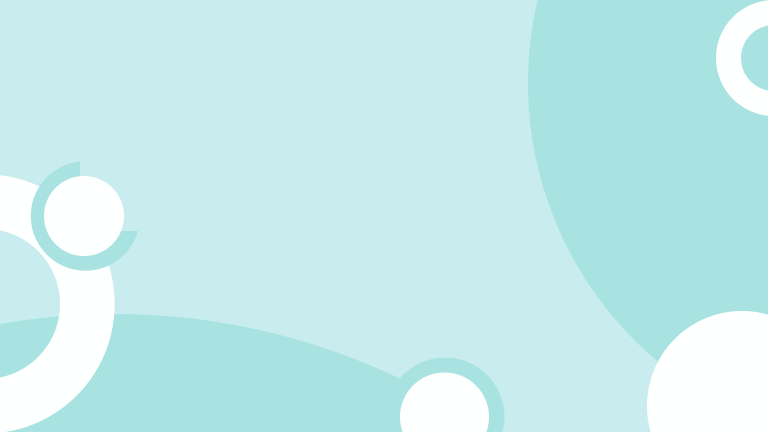
Give the GLSL for this background, as a WebGL 2 fragment shader.

```glsl
#version 300 es
precision highp float;
// Flat pastel backdrop of overlapping discs and rings in aqua and white.
// Each shape is a signed distance in units of the canvas height,
// painted back to front with an edge one pixel wide.

uniform vec2 u_resolution;
out vec4 fragColor;

const vec3 PALE_AQUA = vec3(0.790, 0.930, 0.938);
const vec3 AQUA = vec3(0.660, 0.892, 0.882);
const vec3 WHITE = vec3(0.998, 1.0, 1.0);

float disc(vec2 p, vec2 center, float radius) {
    return length(p - center) - radius;
}

float ring(vec2 p, vec2 center, float outer, float inner) {
    float d = length(p - center);
    return max(d - outer, inner - d);
}

// Negative in the quadrant above and to the right of the corner.
float upperRightQuadrant(vec2 p, vec2 corner) {
    vec2 q = corner - p;
    return max(q.x, q.y);
}

vec3 paint(vec3 base, vec3 color, float dist, float pixel) {
    return mix(base, color, clamp(0.5 - dist / pixel, 0.0, 1.0));
}

void main() {
    vec2 p = gl_FragCoord.xy / u_resolution.y;
    float pixel = 1.0 / u_resolution.y;
    vec3 color = PALE_AQUA;

    // Large aqua areas: right side and lower hill
    color = paint(color, AQUA, disc(p, vec2(2.0648, 0.8079), 0.8426), pixel);
    color = paint(color, AQUA, disc(p, vec2(0.2662, -1.2546), 1.5278), pixel);

    // White rings cut by the left and right borders
    color = paint(color, WHITE, ring(p, vec2(-0.0347, 0.2963), 0.3, 0.1736), pixel);
    color = paint(color, WHITE, ring(p, vec2(1.7917, 0.8657), 0.1343, 0.0764), pixel);

    // Left badge: aqua disc with a missing quadrant, then a white disc
    float openDisc = max(disc(p, vec2(0.1979, 0.5), 0.1266),
                         -upperRightQuadrant(p, vec2(0.1852, 0.4653)));
    color = paint(color, AQUA, openDisc, pixel);
    color = paint(color, WHITE, disc(p, vec2(0.1944, 0.5), 0.0926), pixel);

    // Bottom badge: white disc with an aqua rim
    color = paint(color, AQUA, disc(p, vec2(1.0301, 0.0347), 0.1377), pixel);
    color = paint(color, WHITE, disc(p, vec2(1.0289, 0.0347), 0.1030), pixel);

    // White disc in the lower right corner
    color = paint(color, WHITE, disc(p, vec2(1.7176, 0.0602), 0.2199), pixel);

    fragColor = vec4(color, 1.0);
}
```
